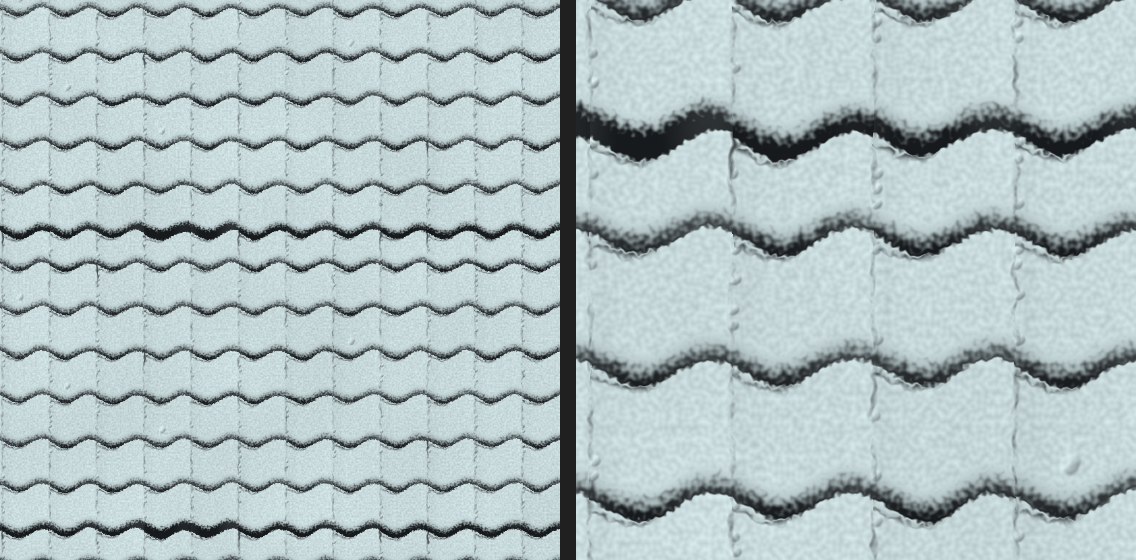
Left, the full canvas; right, a detail of the centre.
Reproduce this texture procedurally as a WebGL 1 fragment shader.

```glsl
precision highp float;
// Snow-dusted roof of wavy clay tiles: dark scalloped course edges, faint seams.
uniform vec2 u_resolution;

float hash(vec2 p) {
  return fract(sin(dot(p, vec2(127.1, 311.7))) * 43758.55);
}

// Gradient noise, roughly -0.6 to 0.6.
float corner(vec2 cell, vec2 offset) {
  float a = 6.2832 * hash(cell);
  return dot(vec2(cos(a), sin(a)), offset);
}

float noise(vec2 p) {
  vec2 i = floor(p), f = fract(p);
  vec2 u = f * f * f * (f * (f * 6.0 - 15.0) + 10.0);
  vec2 e = vec2(1.0, 0.0);
  return mix(mix(corner(i, f), corner(i + e, f - e), u.x),
             mix(corner(i + e.yx, f - e.yx), corner(i + 1.0, f - 1.0), u.x), u.y);
}

// Height of a course edge, from the top; every seventh course is shorter.
float edgeHeight(float row) {
  return 1.95 + 7.89 * row - 1.95 * floor((row + 1.0) / 7.0);
}

void main() {
  // Percent of the canvas, y pointing down the roof.
  vec2 p = gl_FragCoord.xy / u_resolution * 100.0;
  p.y = 100.0 - p.y;
  float aa = 100.0 / u_resolution.x;

  // Columns of tiles, with slightly crooked seams.
  float across = (p.x - 0.41 + 0.25 * noise(p * vec2(0.1, 0.7))) / 8.44;
  float column = floor(across), phase = fract(across);
  float wave = -0.7 * cos(6.2832 * (phase + 0.15));
  float trough = 0.5 + wave / 1.4;

  float grain = noise(p * 2.9);
  float clumps = noise(p * 1.3 + 31.0);
  float shadow = 0.0, course = -1.0, below = 0.0;

  // Course edges: frayed snow above, a dark gap, a crisp lower lip.
  for (int i = -1; i < 14; i++) {
    float row = float(i);
    float kind = mod(row, 7.0);
    float heavy = step(4.5, kind) * step(kind, 5.5);
    float open = heavy * smoothstep(23.0, 26.0, p.x) * smoothstep(43.0, 40.0, p.x);
    float vary = hash(vec2(column, kind));
    float d = p.y - edgeHeight(row) - wave - 0.22 * (vary - 0.5)
            - 0.25 * noise(vec2(p.x * 0.35, row * 7.3));
    if (d > 0.0) { course = row; below = d; }

    float gap = 0.12 + 0.2 * trough + 0.08 * vary + 0.14 * heavy + 0.25 * open;
    float frayed = d + 0.7 * grain + 0.35 * clumps;
    float fade = smoothstep(-2.1 - 0.2 * heavy, 0.3 - 0.35 * heavy - 0.5 * open, frayed);
    float lip = 1.0 - smoothstep(gap - 0.5 * aa, gap + max(0.24, aa), d + 0.3 * grain);
    float depth = 0.76 + 0.15 * trough + 0.1 * vary + 0.1 * heavy;
    shadow = max(shadow, min(depth, 0.98) * fade * fade * fade * lip);

    // Soft second rim under the edge, closing in on it by mid tile.
    float rim = abs(d - gap - 0.6 * (1.0 - phase / 0.5) - 0.1 + 0.35 * clumps + 0.2 * grain);
    rim = (1.0 - smoothstep(0.0, 0.26 + 0.5 * aa, rim)) * smoothstep(0.55, 0.35, phase);
    shadow = max(shadow, rim * (0.36 + 0.6 * grain + 0.3 * clumps));
  }

  // Seams: a broken hairline, and a crack below some heavy edges.
  float seam = (phase - step(0.5, phase)) * 8.44;
  float seamId = floor(across + 0.5);
  float hairline = 1.0 - smoothstep(0.0, 0.2 + 0.7 * aa, abs(seam + 0.3 * clumps));
  float broken = 0.15 + 0.4 * noise(vec2(seamId * 9.1, p.y * 0.8)) + 0.35 * grain;
  shadow = max(shadow, hairline * max(broken, 0.0));
  float kind = mod(course, 7.0);
  float cracked = step(4.5, kind) * step(kind, 5.5) * step(0.75, hash(vec2(seamId, 5.0)));
  cracked = max(cracked, step(0.98, hash(vec2(seamId, kind + 20.0))));
  shadow = max(shadow, 0.7 * cracked * hairline * smoothstep(3.6, 1.5, below + clumps));

  // Snow surface: grain, gentle roll of each tile, grey drifts, beads at seams.
  float light = 1.0 + 0.1 * grain + 0.04 * clumps + 0.035 * noise(p * 0.06 + 4.0);
  light -= 0.02 * smoothstep(0.2, 0.0, abs(phase - 0.08)) - 0.01 * smoothstep(0.7, 0.9, phase);
  vec2 beadCell = vec2(seamId, floor(p.y / 0.9));
  vec2 bead = vec2(seam - 0.15, (fract(p.y / 0.9) - 0.5) * 0.9);
  float beaded = step(0.65, hash(beadCell + 3.0)) * (1.0 - smoothstep(0.25, 0.45, length(bead)));
  light += beaded * clamp(-0.8 * (bead.x + bead.y), -0.28, 0.06);

  // Rare lumps of snow on the tile faces.
  vec2 lump = vec2((phase - 0.38) * 8.44, below - 5.0) / vec2(0.75, 0.8);
  float lumpy = step(0.97, hash(vec2(column * 3.0, kind + 40.0)));
  lumpy *= 1.0 - smoothstep(0.6, 1.0, length(lump));
  light += lumpy * clamp(-0.3 * (lump.x + lump.y), -0.28, 0.06);

  vec3 snow = vec3(0.78, 0.85, 0.858) * light;
  vec3 slate = vec3(0.075, 0.085, 0.095);
  gl_FragColor = vec4(mix(snow, slate, clamp(shadow, 0.0, 1.0)), 1.0);
}
```
